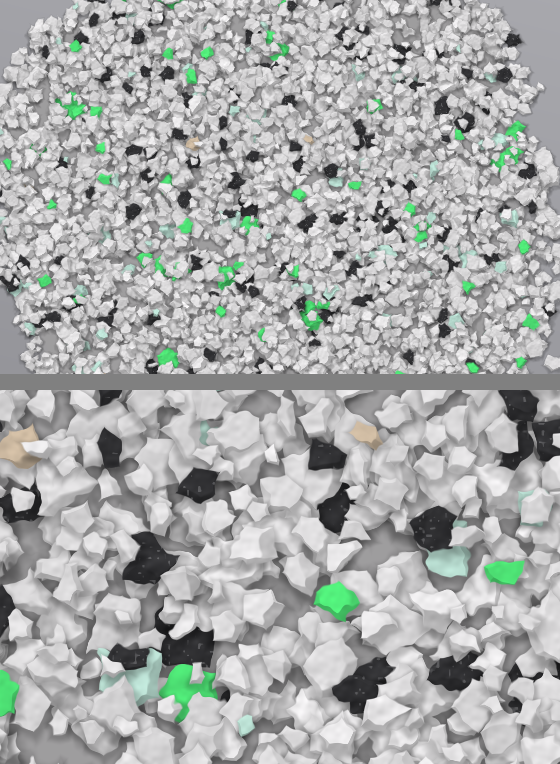
Top, the full canvas; bottom, a detail of the centre.
This texture is drawn by a WebGL 1 fragment shader. Its source:

```glsl
precision highp float;
// A heap of crushed plastic granules, mostly white with black, green and mint
// pieces, on a grey table. Layers of jittered cells each hold faceted polygons,
// composited from the bottom up with soft contact shadows.
uniform vec2 u_resolution;

const float CELL = 0.059;          // grid step of the lowest layer
const float CELL_SHRINK = 0.115;   // relative step reduction per layer
const float SIZE_MIN = 0.24;       // grain radius, in cells
const float SIZE_MAX = 0.64;
const float BLACK_SHARE = 0.046;
const float GREEN_SHARE = 0.016;
const float MINT_SHARE = 0.022;
const float TAN_SHARE = 0.002;
const float STRAY_SHARE = 0.008;   // grains lying beyond the heap
const float SHADOW = 0.2;
const float SHADOW_WIDTH = 0.2;
const vec2 LIGHT = vec2(-0.35, 0.94);
const vec2 HEAP_CENTER = vec2(0.73, 0.47);
const vec2 HEAP_RADII = vec2(0.74, 0.64);
const vec3 WHITE = vec3(0.905, 0.9, 0.905);
const vec3 BLACK = vec3(0.2, 0.2, 0.21);
const vec3 GREEN = vec3(0.32, 0.93, 0.48);
const vec3 MINT = vec3(0.76, 0.91, 0.86);
const vec3 TAN = vec3(0.84, 0.76, 0.66);
const vec3 GAP = vec3(0.62, 0.615, 0.62);
const vec3 TABLE_LOW = vec3(0.57, 0.57, 0.59);
const vec3 TABLE_HIGH = vec3(0.66, 0.66, 0.68);
const float TAU = 6.2832;

float hash(vec2 p) {
  vec3 a = fract(p.xyx * 0.1031);
  a += dot(a, a.yzx + 33.33);
  return fract((a.x + a.y) * a.z);
}

float noise(vec2 p) {
  vec2 i = floor(p), f = fract(p);
  f = f * f * (3.0 - 2.0 * f);
  return mix(mix(hash(i), hash(i + vec2(1.0, 0.0)), f.x),
             mix(hash(i + vec2(0.0, 1.0)), hash(i + 1.0), f.x), f.y);
}

// Positive inside the ragged outline of the heap.
float heapDepth(vec2 c) {
  vec2 e = abs(c - HEAP_CENTER) / HEAP_RADII;
  e *= e * e;
  return 1.0 - e.x - e.y + 0.35 * (noise(c * 6.0 + 20.0) - 0.5);
}

vec3 grainColor(float pick) {
  float edge = BLACK_SHARE;
  if (pick < edge) return BLACK;
  edge += GREEN_SHARE;
  if (pick < edge) return GREEN;
  edge += MINT_SHARE;
  if (pick < edge) return MINT;
  edge += TAN_SHARE;
  if (pick < edge) return TAN;
  return WHITE * mix(0.96, 1.02, fract(pick * 57.0));
}

// Faceted polygon: x is the signed distance to its outline, y its shading.
vec2 grain(vec2 q, vec2 id, float size, vec2 light) {
  float turn = TAU * hash(id + 3.7);
  float flatness = mix(0.42, 1.0, hash(id + 8.1));
  vec2 tilt = 1.4 * (vec2(hash(id + 5.3), hash(id + 6.9)) - 0.5);
  float height = size * 0.4 + dot(q, tilt);
  float shade = 0.965 - 0.09 * dot(tilt, light);
  float d = -1.0;
  for (int i = 0; i < 5; i++) {
    float k = float(i);
    float r = hash(id + 11.3 + k * 7.1);
    float a = (k + 0.55 * r) * TAU / 5.0;
    vec2 n = vec2(cos(a + turn), sin(a + turn));
    float reach = size * length(vec2(cos(a), flatness * sin(a)));
    float side = dot(q, n) - reach * mix(0.75, 1.0, fract(r * 13.0));
    float slope = mix(0.8, 4.5, fract(r * 29.0));
    float rise = -side * slope;
    float sideShade = 0.86 + 0.13 * dot(n, light);
    shade = mix(sideShade, shade, smoothstep(-0.05, 0.07, rise - height));
    height = min(height, rise);
    d = max(d, side);
  }
  return vec2(d, shade);
}

void main() {
  vec2 p = gl_FragCoord.xy / u_resolution.y;
  vec3 color = mix(TABLE_LOW, TABLE_HIGH, clamp(0.15 + 0.6 * p.y + 0.15 * p.x, 0.0, 1.0));
  color = mix(color, GAP, smoothstep(0.1, 0.25, heapDepth(p)));

  // Crumbly outlines, surface relief and fine glints shared by all grains.
  vec2 warp = vec2(noise(p * 60.0), noise(p * 60.0 + 40.0)) - 0.5;
  warp += 0.5 * (vec2(noise(p * 150.0), noise(p * 150.0 + 70.0)) - 0.5);
  vec2 toLight = LIGHT * 0.004;
  float relief = noise(p * 80.0) - noise((p + toLight) * 80.0)
               + 0.5 * (noise(p * 190.0) - noise((p + toLight) * 190.0));
  float glint = smoothstep(0.78, 0.95, noise(p * 300.0));

  for (int layer = 0; layer < 5; layer++) {
    float level = float(layer);
    float cell = CELL * (1.0 - CELL_SHRINK * level);
    float c = cos(level * 0.8), s = sin(level * 0.8);
    mat2 spin = mat2(c, s, -s, c);
    vec2 light = spin * LIGHT;
    vec2 g = spin * p / cell + level * 31.0;
    float pixel = 0.9 / (u_resolution.y * cell);
    for (int j = -1; j <= 1; j++) {
      for (int i = -1; i <= 1; i++) {
        vec2 square = floor(g) + vec2(float(i), float(j));
        vec2 id = square + 200.0 + level * 57.0;
        vec2 center = square + 0.5 + 0.7 * (vec2(hash(id), hash(id + 91.7)) - 0.5);
        vec2 q = g - center + warp * 0.19;
        if (dot(q, q) > 1.4) continue;

        float depth = heapDepth(((center - level * 31.0) * cell) * spin);
        float chance = (1.0 - 0.14 * level) * smoothstep(-0.06, 0.06, depth);
        if (hash(id + 17.9) > max(chance, STRAY_SHARE)) continue;

        vec3 base = grainColor(hash(id + 44.4));
        float r = hash(id + 23.1);
        float size = mix(SIZE_MIN, SIZE_MAX, r);
        if (base.r < 0.5) size = max(size, 0.54);
        vec2 shape = grain(q, id, size, light);

        // Contact shadow on what lies below, then the grain itself.
        float gap = shape.x + 0.09 * dot(q, light) / (length(q) + 0.01);
        color *= 1.0 - SHADOW * (1.0 - smoothstep(-0.03, SHADOW_WIDTH, gap));
        vec3 lit = base * (shape.y + 0.12 * relief);
        if (base.g < 0.3) lit += 0.16 * glint + 0.05 * relief;
        color = mix(color, lit, 1.0 - smoothstep(-pixel, pixel, shape.x));
      }
    }
  }
  gl_FragColor = vec4(clamp(color, 0.0, 1.0), 1.0);
}
```
